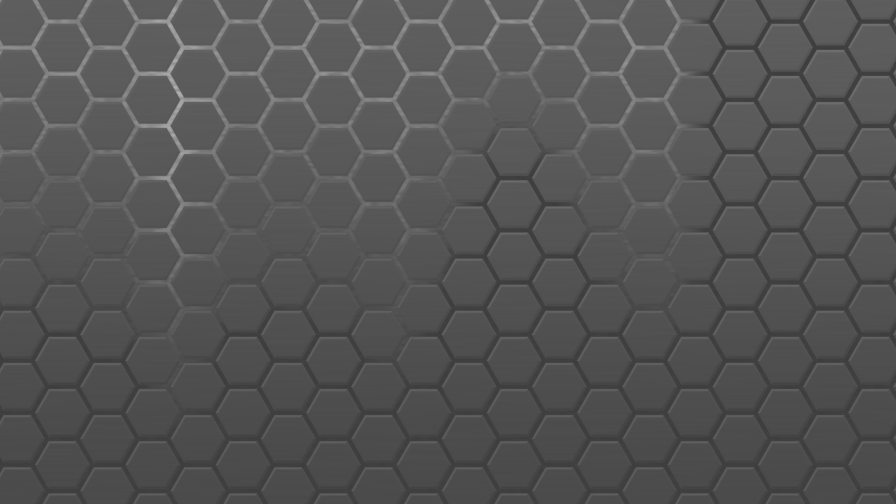
This pattern is drawn by a Shadertoy shader. Its source:

```glsl
// Grey flat-topped hexagon plates with grooves fading from worn bright metal to dark.
const float PITCH = 0.1035;              // hexagon height, in canvas heights
const vec2 ANCHOR = vec2(0.3032, 0.802); // centre of one plate
const float HALF_GROOVE = 0.0043;
const float RIM_WIDTH = 0.0024;
const float FACE_TOP = 0.365;
const float FACE_BOTTOM = 0.295;
const float GROOVE_DARK = 0.248;
const float GROOVE_LIT = 0.56;
const float RIM_GAIN = 0.075;
const float BASE_REACH = 0.64;           // depth at which the light is gone
const float LIGHT_END = 1.375;           // right limit of the light

float hash(vec2 p) {
    p = fract(p * vec2(0.1031, 0.1137));
    p += dot(p, p.yx + 33.33);
    return fract((p.x + p.y) * p.x * 17.3);
}

float noise(vec2 p) {
    vec2 i = floor(p), f = fract(p);
    f = f * f * (3.0 - 2.0 * f);
    return mix(mix(hash(i), hash(i + vec2(1, 0)), f.x),
               mix(hash(i + vec2(0, 1)), hash(i + vec2(1, 1)), f.x), f.y);
}

float bump(float x, float centre, float width) {
    float d = (x - centre) / width;
    return exp(-d * d);
}

// Offset from the centre of the nearest plate
vec2 hexCell(vec2 p) {
    vec2 period = PITCH * vec2(sqrt(3.0), 1.0);
    vec2 a = mod(p + 0.5 * period, period) - 0.5 * period;
    vec2 b = mod(p, period) - 0.5 * period;
    return dot(a, a) < dot(b, b) ? a : b;
}

// Distance to the plate border in x, outward side normal in yz
vec3 hexEdge(vec2 q) {
    vec2 s = vec2(q.x < 0.0 ? -1.0 : 1.0, q.y < 0.0 ? -1.0 : 1.0);
    vec2 slant = s * vec2(0.8660, 0.5);
    vec2 flatSide = vec2(0.0, s.y);
    vec2 n = dot(q, slant) > dot(q, flatSide) ? slant : flatSide;
    return vec3(0.5 * PITCH - dot(q, n), n);
}

// Light on the grooves: uneven reach from the top, ending at the right
float grooveLight(vec2 p) {
    float reach = BASE_REACH
        + 0.25 * bump(p.x, 0.35, 0.08)
        + 0.17 * bump(p.x, 0.79, 0.08)
        - 0.34 * bump(p.x, 1.02, 0.13)
        + 0.08 * bump(p.x, 1.30, 0.07);
    float depth = 1.0 - p.y + 0.06 * (noise(p * 22.0) - 0.5);
    float light = clamp(1.12 * (1.0 - depth / reach), 0.0, 0.9);
    light += 0.38 * bump(p.x, 0.34, 0.06) * bump(p.y, 0.76, 0.28);
    return light * (1.0 - smoothstep(LIGHT_END - 0.05, LIGHT_END + 0.04, p.x));
}

void mainImage(out vec4 fragColor, in vec2 fragCoord) {
    vec2 p = fragCoord / iResolution.y;
    float pixel = 1.0 / iResolution.y;
    vec2 q = hexCell(p - ANCHOR);
    vec3 edge = hexEdge(q);
    float light = grooveLight(p);

    // Plate face with faint brushing
    float face = mix(FACE_BOTTOM, FACE_TOP, smoothstep(0.0, 1.0, p.y));
    face += 0.008 * q.y / PITCH;
    face += 0.008 * (noise(p * vec2(9.0, 260.0)) - 0.5);

    // Bevel: lit from the upper left, strongest beside dark grooves
    float rim = 1.0 - smoothstep(0.0, RIM_WIDTH + pixel, abs(edge.x - HALF_GROOVE - RIM_WIDTH));
    float facing = dot(edge.yz, normalize(vec2(-0.45, 1.0)));
    float bevel = facing > 0.0 ? facing : 0.45 * facing;
    face += RIM_GAIN * rim * bevel * mix(1.0, 0.25, clamp(light, 0.0, 1.0));

    // Worn groove metal
    float wear = noise(p * vec2(70.0, 190.0)) - 0.5;
    float groove = mix(GROOVE_DARK, GROOVE_LIT, light);
    groove += wear * (0.015 + 0.10 * light);
    groove -= 0.03 * smoothstep(0.0, HALF_GROOVE, edge.x) * light;

    float plate = smoothstep(-0.75 * pixel, 0.75 * pixel, edge.x - HALF_GROOVE);
    fragColor = vec4(vec3(mix(groove, face, plate)), 1.0);
}
```
